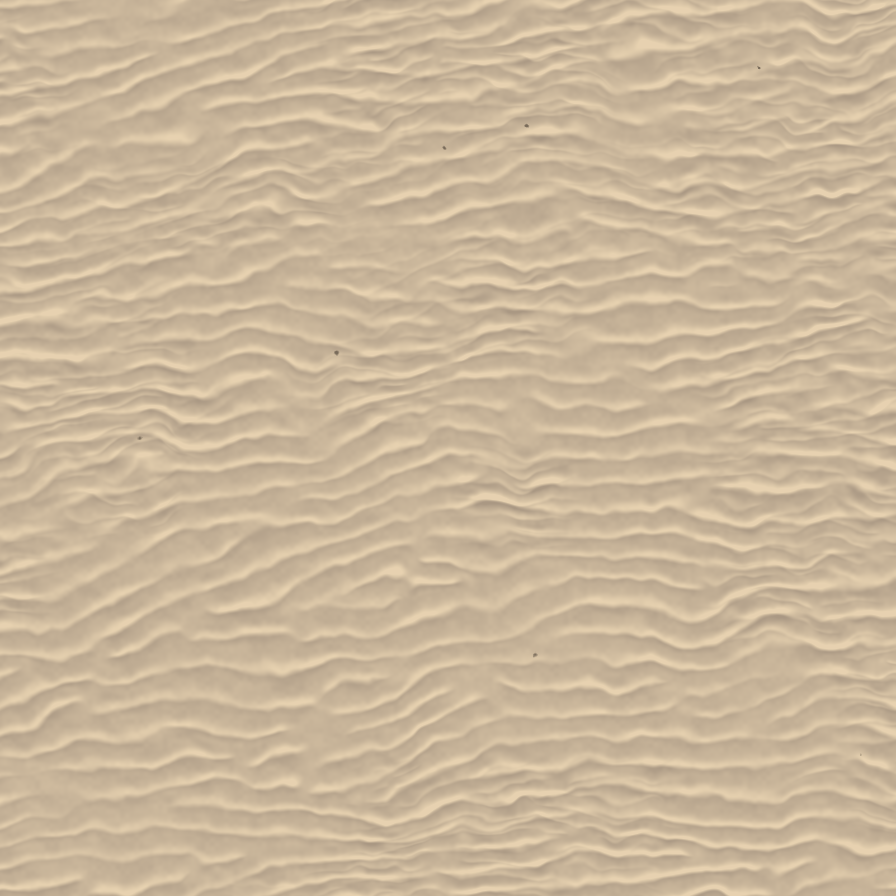
This texture is drawn by a Shadertoy shader. Its source:

```glsl
// Wind-rippled sand: short winding crests that fork and fade, lit from above.
// Overlapping windowed waves give a local phase (phasor noise), and a soft
// ridge profile of that phase shades each ripple from crest to trough.

#define RIPPLES 32.0
#define TILT 0.13
#define TILT_SPREAD 0.54
#define PHASE_SPREAD 0.85
#define WAVINESS 0.021
#define FINE_RIPPLES 0.46
#define CRINKLE 0.55
#define GRAIN 0.14
#define MEAN_TONE 0.31
#define TROUGH_COLOR vec3(0.741, 0.667, 0.570)
#define CREST_COLOR vec3(0.893, 0.810, 0.680)
#define SPECK_COLOR vec3(0.42, 0.37, 0.31)

const float TAU = 6.2831853;

float hash(vec2 p) {
    return fract(sin(dot(p, vec2(127.1, 311.7))) * 43758.5453);
}

float noise(vec2 p) {
    vec2 i = floor(p), f = fract(p);
    f = f * f * (3.0 - 2.0 * f);
    float low = mix(hash(i), hash(i + vec2(1, 0)), f.x);
    float high = mix(hash(i + vec2(0, 1)), hash(i + vec2(1, 1)), f.x);
    return mix(low, high, f.y);
}

vec2 waveNormal(float angle) {
    return vec2(-sin(angle), cos(angle));
}

// Returns the ripple phase in cycles and how well the local waves agree.
vec2 ripplePhase(vec2 p, float freq, vec2 grid, float seed) {
    vec2 cell = floor(p * grid);
    vec2 wave = vec2(0.0);
    float total = 0.0;
    for (int y = -2; y <= 2; y++) {
        for (int x = -2; x <= 2; x++) {
            vec2 id = cell + vec2(x, y);
            vec2 key = id + seed;
            vec2 center = (id + vec2(hash(key), hash(key + 17.3))) / grid;
            vec2 offset = p - center;
            vec2 d = offset * grid;
            float weight = exp(-2.4 * dot(d, d));
            float angle = TILT + TILT_SPREAD * (hash(key + 31.7) - 0.5)
                        + 0.20 * (0.5 - center.x);
            float localFreq = freq * mix(0.88, 1.20, hash(key + 47.9));
            float cycles = localFreq * dot(waveNormal(angle), offset)
                         + freq * dot(waveNormal(TILT), center)
                         + PHASE_SPREAD * (hash(key + 63.1) - 0.5);
            wave += weight * vec2(cos(TAU * cycles), sin(TAU * cycles));
            total += weight;
        }
    }
    return vec2(atan(wave.y, wave.x) / TAU, length(wave) / total);
}

// Narrow bright crest at zero, a flat trough, then a soft shadow under the
// next crest.
float rippleTone(float phase) {
    float f = fract(phase);
    float slope = 0.80 * exp(-f * f / 0.045) + 0.26 * (1.0 - f);
    float shadow = 0.20 * smoothstep(0.55, 0.82, f);
    return mix(slope - shadow, 1.06, smoothstep(0.78, 1.0, f));
}

// Top-lit relief of stretched noise.
float relief(vec2 p, vec2 scale) {
    vec2 s = p * scale;
    return noise(s) - noise(s + vec2(0.1, 0.55));
}

// Sparse dark pebbles, one candidate per cell.
float specks(vec2 p) {
    vec2 id = floor(p * 9.0);
    vec2 center = 0.2 + 0.6 * vec2(hash(id + 5.2), hash(id + 8.6));
    vec2 d = (fract(p * 9.0) - center) / 9.0;
    float radius = mix(0.0018, 0.0036, hash(id + 2.4));
    float shape = length(d) + 0.0025 * (noise(p * 420.0) - 0.5);
    return step(0.91, hash(id + 11.8)) * (1.0 - smoothstep(0.2 * radius, radius, shape));
}

void mainImage(out vec4 fragColor, in vec2 fragCoord) {
    vec2 p = fragCoord / iResolution.y;

    // Bend the crests with broad and small waves
    vec2 q = p;
    q.y += WAVINESS * (noise(p * vec2(14.0, 10.0)) - 0.5);
    q.y += 0.60 * WAVINESS * (noise(p * vec2(29.0, 24.0) + 9.0) - 0.5);
    q.y += 0.22 * WAVINESS * (noise(p * vec2(70.0, 65.0) + 4.0) - 0.5);

    // Main ripples, softer where waves cancel
    vec2 ripples = ripplePhase(q, RIPPLES, vec2(9.0, 15.0), 3.0);
    float strength = smoothstep(0.03, 0.55, ripples.y);
    strength *= mix(0.50, 1.25, noise(p * vec2(15.0, 22.0) + 21.0));
    float tone = MEAN_TONE + strength * (rippleTone(ripples.x) - MEAN_TONE);

    // Patches of finer, broken ripples, denser to the upper right
    float patches = noise(p * vec2(7.0, 9.0) + 40.0) + 0.30 * (p.x + p.y - 1.0);
    patches = smoothstep(0.36, 0.80, patches);
    vec2 fine = ripplePhase(q + 0.008 * noise(p * 45.0), RIPPLES * 1.6, vec2(15.0, 22.0), 71.0);
    float fineTone = smoothstep(0.1, 0.6, fine.y) * (rippleTone(fine.x) - MEAN_TONE);
    tone += FINE_RIPPLES * patches * fineTone;

    // Crinkled surface, broad tint changes and sand grain
    tone += CRINKLE * mix(0.45, 1.0, patches) * relief(q, vec2(48.0, 85.0));
    tone += 0.05 * (noise(p * 4.0 + 13.0) - 0.5);
    tone += GRAIN * (noise(p * 190.0) + noise(p * 95.0 + 3.0) - 1.0);

    vec3 color = mix(TROUGH_COLOR, CREST_COLOR, clamp(tone, -0.5, 1.08));
    color = mix(color, SPECK_COLOR, 0.85 * specks(p));
    fragColor = vec4(color, 1.0);
}
```
